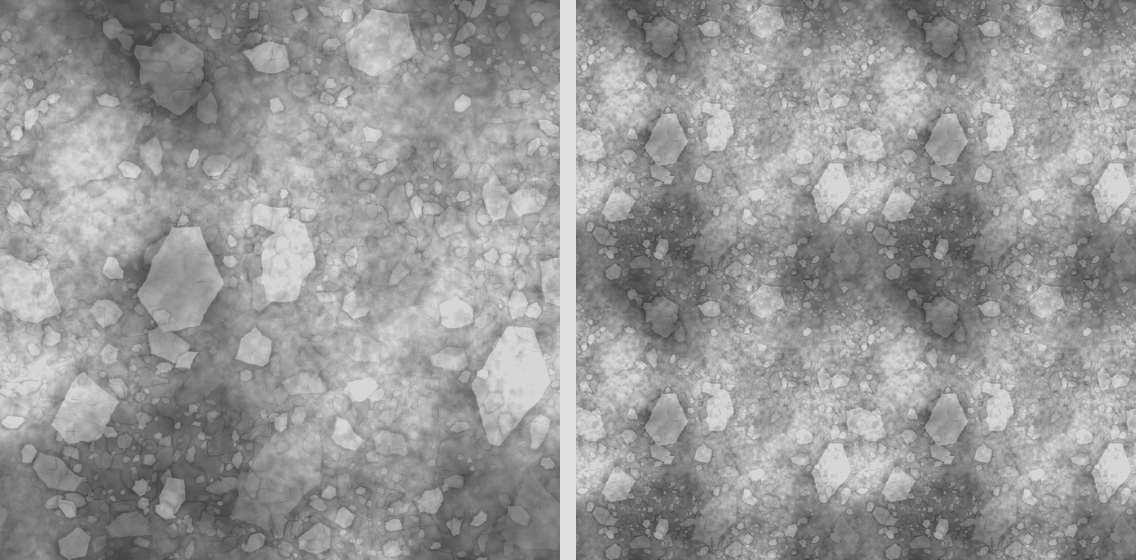
Left, the tile; right, the same tile 2 across and 2 down.
Reproduce this texture procedurally as a three.js fragment shader.

```glsl
// Draws a tiling grey breccia: hazy angular stones and gravel in powdery rock.
varying vec2 vUv;

const float TAU = 6.28318;
const float MID_GREY = 0.56;

vec2 hash22(vec2 p) {
  vec3 q = fract(p.xyx * vec3(0.1031, 0.1030, 0.0973));
  q += dot(q, q.yzx + 33.33);
  return fract((q.xx + q.yz) * q.zy);
}

// Value noise that wraps after a whole number of cells.
float noise(vec2 uv, float cells, float seed) {
  vec2 p = uv * cells;
  vec2 id = floor(p);
  vec2 f = fract(p);
  f = f * f * (3.0 - 2.0 * f);
  float a = hash22(mod(id, cells) + seed).x;
  float b = hash22(mod(id + vec2(1.0, 0.0), cells) + seed).x;
  float c = hash22(mod(id + vec2(0.0, 1.0), cells) + seed).x;
  float d = hash22(mod(id + 1.0, cells) + seed).x;
  return mix(mix(a, b, f.x), mix(c, d, f.x), f.y);
}

float fbm(vec2 uv, float cells, float seed) {
  float sum = 0.0;
  float weight = 0.5;
  for (int i = 0; i < 5; i++) {
    sum += weight * noise(uv, cells, seed);
    cells *= 2.0;
    seed += 19.0;
    weight *= 0.5;
  }
  return sum / 0.96875;
}

vec2 warp(vec2 uv, float cells, float amount, float seed) {
  vec2 push = vec2(fbm(uv, cells, seed), fbm(uv, cells, seed + 131.0));
  return uv + amount * (push - 0.5);
}

mat2 rotation(float angle) {
  float c = cos(angle);
  float s = sin(angle);
  return mat2(c, -s, s, c);
}

// Distance to an irregular six-sided stone outline.
float chippedHexagon(vec2 p, float radius, vec2 key) {
  float dist = -radius;
  for (int k = 0; k < 6; k++) {
    vec2 h = hash22(key + float(k) * 7.0 + 211.0);
    float angle = (float(k) + 0.5 * h.x) * TAU / 6.0;
    dist = max(dist, dot(p, vec2(cos(angle), sin(angle))) - radius * mix(0.6, 1.0, h.y));
  }
  return dist;
}

// Lays one scattered layer of stones, with dark rims, over the ground.
float layStones(float ground, float light, vec2 uv, float cells, float size,
                float stretch, float cover, float spread, float opacity, float seed) {
  vec2 p = uv * cells;
  vec2 id = floor(p);
  float soft = 0.0014 * cells;
  for (int j = -1; j <= 1; j++) {
    for (int i = -1; i <= 1; i++) {
      vec2 cell = id + vec2(float(i), float(j));
      vec2 key = mod(cell, cells) + seed;
      vec2 place = hash22(key);
      vec2 look = hash22(key + 57.0);
      vec2 kind = hash22(key + 113.0);
      vec2 d = rotation(0.5 + 2.6 * (kind.x - 0.5)) * (p - cell - 0.5 - 0.6 * (place - 0.5));
      d.x /= mix(1.0, stretch, place.y);
      float dist = chippedHexagon(d, size * mix(0.55, 1.0, look.x), key);
      float present = opacity * step(kind.y, cover);
      float inside = 1.0 - smoothstep(-soft, soft, dist);
      float rim = 1.0 - smoothstep(0.0, 0.4 * size, dist);
      float face = light + 0.035 + spread * (look.y - 0.5);
      face += 0.03 * smoothstep(0.0, size, -dist);
      ground *= 1.0 - 0.13 * present * rim;
      ground = mix(ground, face, present * inside);
    }
  }
  return ground;
}

// Thin winding lines along the middle level of a noise field.
float veins(vec2 uv, float cells, float width, float seed) {
  return 1.0 - smoothstep(0.0, width, abs(noise(uv, cells, seed) - 0.5));
}

void main() {
  vec2 rough = warp(vUv, 24.0, 0.016, 3.0);
  vec2 bent = warp(vUv, 6.0, 0.06, 41.0);

  // Slow light and dark regions, with powder in the light ones.
  float light = 0.58 + 0.72 * (fbm(bent, 3.0, 11.0) - 0.5);
  float powder = smoothstep(0.48, 0.68, light);
  float patches = smoothstep(0.35, 0.6, fbm(bent, 5.0, 73.0));
  float mottle = fbm(rough, 20.0, 97.0) - 0.5;
  float grain = fbm(rough, 72.0, 151.0) - 0.5;

  // Small stones lie below the large ones, a few loose ones above.
  float grey = light - 0.07 * (1.0 - powder) + 0.22 * mottle;
  float face = light + 0.12 * mottle;
  grey = layStones(grey, face, rough, 52.0, 0.40, 1.7, 0.60, 0.18, 0.35 + 0.4 * patches, 17.0);
  grey = layStones(grey, face, rough, 25.0, 0.38, 1.8, 0.55, 0.22, 0.3 + 0.5 * patches, 29.0);
  grey = layStones(grey, face, rough, 12.0, 0.38, 1.8, 0.45, 0.24, 0.75, 37.0);
  grey = layStones(grey, face, rough, 5.0, 0.40, 1.6, 0.42, 0.24, 0.78, 53.0);
  grey = layStones(grey, face, rough, 19.0, 0.32, 1.9, 0.22, 0.26, 0.8, 61.0);

  // Fibres, cracks and fine grain.
  grey = layStones(grey, face, bent, 40.0, 0.06, 8.0, 0.5, 0.30, 0.4, 83.0);
  grey -= 0.05 * patches * veins(rough, 34.0, 0.07, 103.0);
  grey += 0.03 * powder * veins(rough, 61.0, 0.10, 127.0);
  grey += mix(0.10, 0.26, powder) * grain;

  grey = MID_GREY + 1.08 * (grey - MID_GREY + 0.01);
  gl_FragColor = vec4(vec3(clamp(grey, 0.28, 0.84)), 1.0);
}
```
